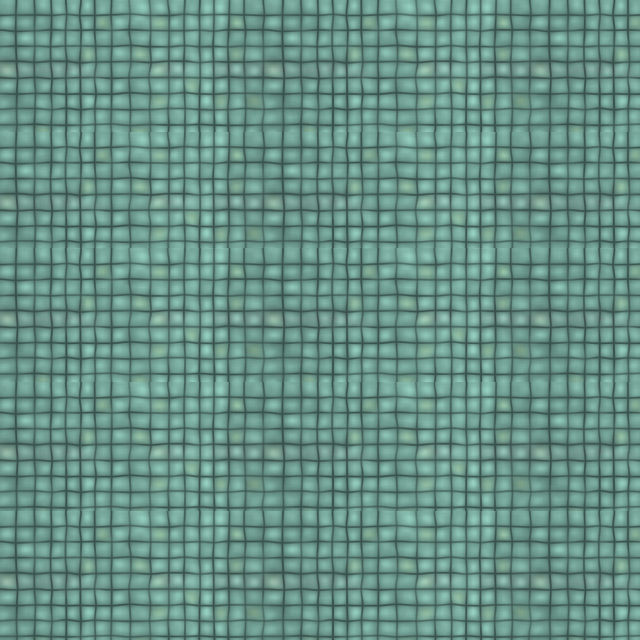
Give the GLSL for this pattern, as a three.js fragment shader.

```glsl
// Draws small hand-painted teal tiles with soft dark grout, in stacked bands.
// Columns swell and shrink with a sine warp; each band restarts the rows.
// Lattice noise that wraps every 16 columns gives stains, sway and glow.
varying vec2 vUv;

float hash(vec2 p) {
  p = fract(p * vec2(0.1031, 0.1137) + 0.317);
  p += dot(p, p.yx + 33.33);
  return fract((p.x + p.y) * p.x * 17.3);
}

// Value noise, periodic across in 'wrap' lattice cells.
float noise(vec2 p, float wrap) {
  vec2 i = floor(p), f = fract(p);
  f = f * f * (3.0 - 2.0 * f);
  float x0 = mod(i.x, wrap), x1 = mod(i.x + 1.0, wrap);
  float low = mix(hash(vec2(x0, i.y)), hash(vec2(x1, i.y)), f.x);
  float high = mix(hash(vec2(x0, i.y + 1.0)), hash(vec2(x1, i.y + 1.0)), f.x);
  return mix(low, high, f.y);
}

// Top edge of the band holding depth t; bands have slightly unequal heights.
float bandStart(float t) {
  return -0.0013 + 0.207 * step(0.2057, t) + 0.1823 * step(0.388, t)
       + 0.2084 * step(0.5964, t) + 0.2016 * step(0.798, t);
}

// Dark core plus wide soft shadow of a grout line at distance d.
float grout(float d, float strength) {
  float core = 0.42 * (1.0 - smoothstep(0.0003, 0.0026, d));
  return 1.0 - strength * (core + 0.5 * exp(-d / 0.0042));
}

void main() {
  // Warped columns, eight to each swell, and rows counted down each band.
  float swell = vUv.x * 4.8 - 0.05;
  float phase = 6.28318 * swell;
  float depth = 1.0 - vUv.y;
  vec2 flat_ = vec2(8.0 * swell - 0.21 * sin(phase) + 0.5,
                    (depth - bandStart(depth)) * 40.75);
  vec2 cellSize = vec2(1.0 / (38.4 - 6.33 * cos(phase)), 1.0 / 40.75);

  // Hand-drawn sway of the lines.
  vec2 grid = flat_ + 0.11 * (vec2(noise(flat_, 16.0),
                                   noise(flat_ + vec2(0.0, 31.0), 16.0)) - 0.5);
  vec2 cell = vec2(mod(floor(grid.x), 16.0), floor(max(grid.y, 0.0)));
  vec2 inside = fract(grid) - 0.5;

  // Distance to the nearest lines; the top of a band carries none.
  vec2 line = vec2(floor(grid.x + 0.5), max(1.0, floor(grid.y + 0.5)));
  vec2 d = abs(grid - line) * cellSize;

  // Tile tone: column tint, single tile tint, stains, off-centre glow.
  float tone = 0.79 + 0.05 * cos(phase * 0.5 + 2.6) - 0.06 * cos(phase);
  tone += 0.10 * (hash(cell + 5.0) - 0.5) + 0.05 * (hash(vec2(cell.x, 77.0)) - 0.5);
  tone += 0.20 * (noise(flat_ * 2.0 + vec2(0.0, 9.0), 32.0) - 0.5);
  vec2 glowAt = 0.4 * (vec2(hash(cell + 21.0), hash(cell + 43.0)) - 0.5);
  vec2 toGlow = inside - glowAt;
  tone += 0.19 * exp(-9.0 * dot(toGlow, toGlow)) * (0.5 + hash(cell + 61.0));

  // Fine brush streaks and the pale seam where a band begins.
  tone += 0.05 * (noise(flat_ * vec2(2.0, 12.0), 32.0) - 0.5);
  tone += 0.04 * (noise(flat_ * vec2(10.0, 2.0), 160.0) - 0.5);
  tone += 0.07 * exp(-flat_.y * 9.0) * noise(flat_ * 2.0, 32.0);

  // Grout varies in weight; the first line of each repeat is heaviest.
  float weight = 0.72 + 0.4 * noise(flat_ + vec2(0.0, 53.0), 16.0);
  float heavy = 0.2 * (1.0 - step(0.5, abs(mod(line.x, 16.0) - 1.0)));
  float lines = grout(d.x, weight + heavy - 0.12 * cos(phase)) * grout(d.y, weight);

  // Smudged rows: the fourth line on one side, the fifth on the other.
  float side = smoothstep(-0.3, 0.3, sin(phase * 0.5 + 0.1));
  float patchy = smoothstep(0.2, 0.75, noise(flat_ * vec2(0.5, 1.0) + vec2(0.0, 90.0), 8.0));
  float smudge = (0.25 + 0.75 * patchy) * (side * exp(-7.0 * abs(grid.y - 4.0))
               + (1.0 - side) * exp(-7.0 * abs(grid.y - 5.0)));
  float value = clamp(tone * max(lines, 0.0) * (1.0 - 0.5 * smudge), 0.0, 1.1);

  // Colour ramp, with rare yellowish glazes and greyed smudges.
  vec3 color = mix(vec3(0.22, 0.32, 0.30), vec3(0.55, 0.77, 0.71), value);
  float glaze = step(0.95, hash(cell + 101.0)) * exp(-8.0 * dot(inside, inside));
  color += glaze * vec3(0.05, 0.02, -0.03);
  float greyRow = exp(-3.0 * abs(grid.y - 4.5)) * patchy;
  color = mix(color, vec3(dot(color, vec3(0.3, 0.5, 0.2))) * vec3(0.92, 1.02, 1.03),
              0.35 * greyRow);
  gl_FragColor = vec4(color, 1.0);
}
```
